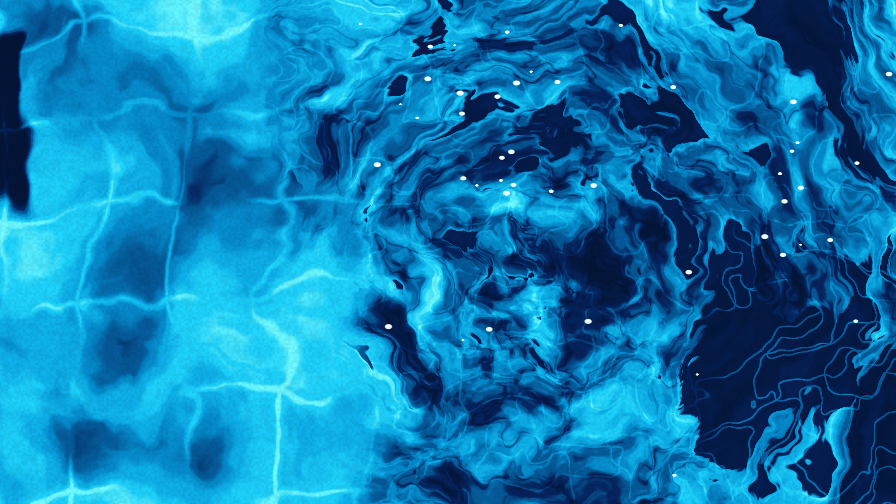
Give the GLSL for this texture, as a Shadertoy shader.

```glsl
// Pool water: wobbling sunlit tiles on the left, a swirl of ripples in the middle
// and ragged navy depths on the right. Noise layers add up to a lightness value,
// which a colour ramp turns into water; a light net and sparkles lie on top.

#define TILE_SIZE 0.182
#define TILE_LINE 0.0065
#define TILE_BEND 0.019
#define SWIRL_CENTRE vec2(1.06, 0.46)
#define SWIRL_BEND 0.03
#define RIPPLE_CONTRAST 0.5
#define NET_WIDTH 0.0032
#define SPARK_CELL 0.026
#define SPARK_SIZE 0.0055
#define GRAIN 0.1

float hash(vec3 p) {
    vec3 q = fract(p * 0.1031);
    q += dot(q, q.zyx + 31.32);
    return fract((q.x + q.y) * q.z);
}

float noise(vec3 p) {
    vec3 i = floor(p), f = p - i;
    f = f * f * f * (f * (f * 6.0 - 15.0) + 10.0);
    vec2 e = vec2(0, 1);
    vec4 front = vec4(hash(i), hash(i + e.yxx), hash(i + e.xyx), hash(i + e.yyx));
    vec4 back = vec4(hash(i + e.xxy), hash(i + e.yxy), hash(i + e.xyy), hash(i + e.yyy));
    vec4 z = mix(front, back, f.z);
    vec2 y = mix(z.xy, z.zw, f.y);
    return mix(y.x, y.y, f.x);
}

// Layered noise with mean 0 and a spread of about 1
float fbm(vec3 p) {
    float sum = 0.0, amp = 0.5;
    for (int k = 0; k < 4; k++) {
        sum += amp * (noise(p) - 0.5);
        p = p * 2.03 + 17.3;
        amp *= 0.5;
    }
    return sum / 0.104;
}

vec2 fbm2(vec2 p, float seed) {
    return vec2(fbm(vec3(p, seed)), fbm(vec3(p, seed + 9.4)));
}

float blob(vec2 p, vec2 centre, vec2 radius) {
    vec2 d = (p - centre) / radius;
    return exp(-dot(d, d));
}

// Thin line of even width where the field crosses one half
float isoLine(float field, float width) {
    float slope = max(fwidth(field) * iResolution.y * 0.8, 3.0);
    return 1.0 - smoothstep(0.2 * width, width, abs(field - 0.5) / slope);
}

// Lightness of the tiled floor
float tiledFloor(vec2 p) {
    vec2 bend = fbm2(p * 4.5, 1.0);
    vec2 q = p + TILE_BEND * bend;
    vec2 grid = (q - vec2(0.0, 0.07 * q.x)) / TILE_SIZE;
    vec2 d = (0.5 - abs(fract(grid) - 0.5)) * TILE_SIZE;
    vec2 glow = exp(-d * d / (TILE_LINE * TILE_LINE));
    float strength = smoothstep(0.2, 0.75, noise(vec3(p * 7.0, 4.0)));
    float tone = (hash(vec3(floor(grid), 2.0)) - 0.5) * smoothstep(0.0, 0.03, min(d.x, d.y));
    float z = 0.75 + 0.9 * tone + 0.5 * fbm(vec3(p * 4.0 + 0.25 * bend, 6.0));
    z += 1.25 * max(glow.x, glow.y) * strength;
    // Sunlit bands, then shadows
    z += 0.8 * blob(q, vec2(0.07, 0.33), vec2(0.09, 0.32)) + 0.5 * blob(q, vec2(0.46, 0.38), vec2(0.1, 0.2));
    z -= 2.3 * blob(q, vec2(0.21, 0.11), vec2(0.09)) + 1.7 * blob(q, vec2(0.39, 0.1), vec2(0.07, 0.09));
    z -= 1.5 * blob(q, vec2(0.26, 0.43), vec2(0.1, 0.14)) + 1.2 * blob(q, vec2(0.41, 0.66), vec2(0.09));
    z -= 1.4 * blob(q, vec2(0.13, 0.97), vec2(0.09, 0.07));
    float rim = 1.0 - smoothstep(0.035, 0.055, q.x);
    return z - 4.5 * rim * smoothstep(0.55, 0.6, q.y) * (1.0 - smoothstep(0.94, 0.98, q.y));
}

// Lightness of the swirling water, with navy gaps and the net of light
float swirl(vec2 p) {
    vec2 bend = fbm2(p * 5.0, 3.0);
    vec2 q = p + SWIRL_BEND * bend - SWIRL_CENTRE;
    float r = length(q);
    vec3 along = vec3(r * 9.0, q / (r + 0.25) * 3.2);
    float broad = fbm(along);
    float fine = fbm(along * vec3(3.4, 2.9, 2.9) + 5.0);
    float fold = fbm(along * 1.4 + 31.0);
    float z = -0.05 + 0.5 * broad + RIPPLE_CONTRAST * fine;
    z -= 0.75 * blob(p, vec2(1.1, 0.5), vec2(0.3, 0.32));
    z -= 0.7 * (1.0 - smoothstep(0.0, 0.3, abs(fold)));
    z += 0.45 * smoothstep(-0.08, 0.08, fold - 0.5);

    // Navy gaps gather at the right
    float lower = smoothstep(1.3, 1.48, p.x) * (1.0 - smoothstep(0.45, 0.63, p.y));
    float upper = blob(p, vec2(1.5, 0.8), vec2(0.36, 0.25));
    float inner = blob(p, vec2(0.75, 0.5), vec2(0.1, 0.2)) + blob(p, vec2(0.95, 0.7), vec2(0.1));
    float gap = 2.1 * lower + 1.3 * upper + 0.6 * inner - 1.9;
    gap += 0.75 * fbm(along * 1.15 + 63.0) + 0.35 * fine;
    float navy = smoothstep(-0.1, 0.1, gap);
    z += 0.5 * blob(vec2(gap), vec2(-0.35), vec2(0.25));
    z = mix(z, -2.2 + 0.15 * fine, navy);

    vec2 n = p * 15.0 + 0.35 * bend;
    float net = max(isoLine(noise(vec3(n, 2.0)), NET_WIDTH), isoLine(noise(vec3(n * 1.3, 8.0)), NET_WIDTH));
    return z + net * mix(0.45, 1.6 * lower, navy);
}

// White glints, crowded in a few places
float sparkles(vec2 p) {
    float light = 0.0;
    vec2 home = floor(p / SPARK_CELL);
    for (int k = 0; k < 9; k++) {
        vec2 cell = home + vec2(k % 3 - 1, k / 3 - 1);
        vec2 c = (cell + vec2(hash(vec3(cell, 1.0)), hash(vec3(cell, 2.0)))) * SPARK_CELL;
        float crowd = 0.015 * smoothstep(0.5, 0.8, c.x) + 0.55 * blob(c, vec2(1.03, 0.63), vec2(0.07, 0.05));
        crowd += 0.25 * blob(c, vec2(1.57, 0.7), vec2(0.06, 0.13)) + 0.16 * blob(c, vec2(0.95, 0.85), vec2(0.15, 0.1));
        float size = SPARK_SIZE * mix(0.45, 1.3, hash(vec3(cell, 3.0)));
        float d = length((p - c) * vec2(0.8, 1.15));
        light = max(light, step(hash(vec3(cell, 4.0)), crowd) * (1.0 - smoothstep(0.6 * size, size, d)));
    }
    return light;
}

vec3 waterColour(float z) {
    float u = 1.0 / (1.0 + exp(-1.7 * z));
    vec3 c = vec3(0.02, 0.13, 0.35) * mix(0.6, 1.0, smoothstep(0.0, 0.06, u));
    c = mix(c, vec3(0.02, 0.34, 0.58), smoothstep(0.06, 0.22, u));
    c = mix(c, vec3(0.02, 0.53, 0.78), smoothstep(0.25, 0.5, u));
    c = mix(c, vec3(0.05, 0.67, 0.89), smoothstep(0.52, 0.75, u));
    c = mix(c, vec3(0.11, 0.80, 0.96), smoothstep(0.78, 0.92, u));
    return mix(c, vec3(0.42, 0.95, 0.98), smoothstep(0.93, 0.99, u));
}

void mainImage(out vec4 fragColor, in vec2 fragCoord) {
    vec2 p = fragCoord / iResolution.y;
    float edge = p.x + 0.14 * (p.y - 0.5) + 0.03 * fbm(vec3(p * 7.0, 12.0));
    float z = mix(tiledFloor(p), swirl(p), smoothstep(0.57, 0.71, edge));
    vec3 colour = waterColour(z);
    colour *= 1.0 + GRAIN * (noise(vec3(p * 230.0, 5.0)) - 0.5);
    colour = mix(colour, vec3(0.93, 1.0, 0.98), sparkles(p));
    fragColor = vec4(colour, 1.0);
}
```
